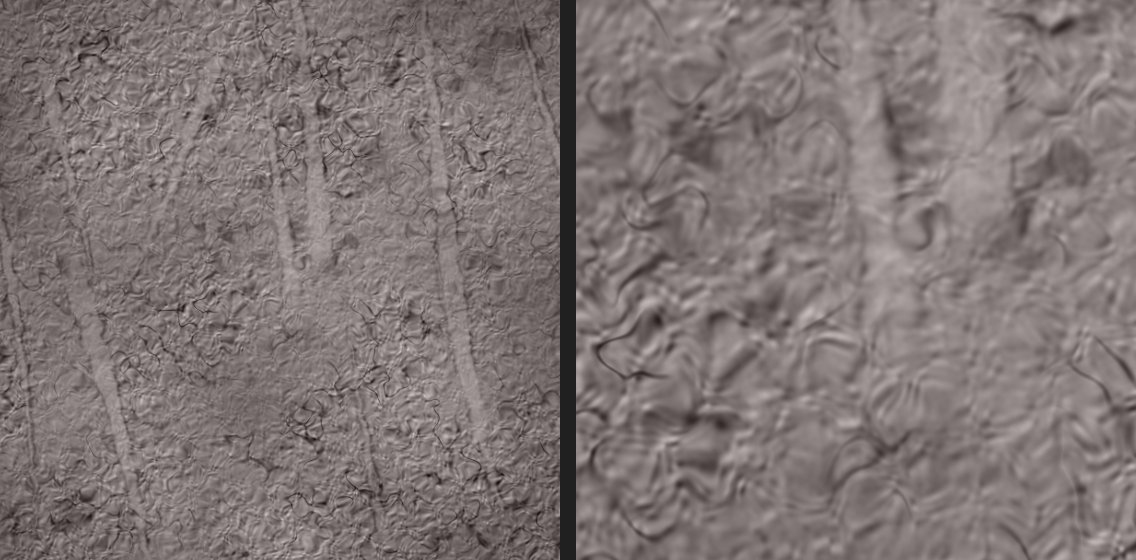
Left: the whole. Right: its middle third, enlarged.
Give the GLSL for this texture, as a three.js fragment shader.

```glsl
#define BASE_TONE 0.495
#define GRAIN_SCALE 85.0
#define RELIEF 0.45
#define CREASE_SCALE 46.0
#define CREASE_DEPTH 0.16
#define CLOUD_DEPTH 0.22
#define BLADE_COUNT 10
#define BLADE_LIGHT 0.055
#define EDGE_DEPTH 0.14
#define EDGE_WIDTH 0.0036
#define WARM_TINT vec3(0.015, -0.027, -0.026)

varying vec2 vUv;

float hash(vec2 p) {
  vec3 q = fract(vec3(p.xyx) * 0.1031);
  q += dot(q, q.yzx + 33.33);
  return fract((q.x + q.y) * q.z);
}

float noise(vec2 p) {
  vec2 cell = floor(p);
  vec2 f = fract(p);
  f = f * f * (3.0 - 2.0 * f);
  float low = mix(hash(cell), hash(cell + vec2(1.0, 0.0)), f.x);
  float high = mix(hash(cell + vec2(0.0, 1.0)), hash(cell + 1.0), f.x);
  return mix(low, high, f.y);
}

vec2 rotate(vec2 p, float angle) {
  float c = cos(angle), s = sin(angle);
  return vec2(c * p.x - s * p.y, s * p.x + c * p.y);
}

float fbm(vec2 p) {
  float sum = 0.0, weight = 0.5;
  for (int i = 0; i < 4; i++) {
    sum += weight * noise(p);
    p = rotate(p, 0.7) * 2.1 + 17.3;
    weight *= 0.5;
  }
  return sum / 0.9375;
}

// Bends the grain into short curls
vec2 curl(vec2 p) {
  vec2 q = p * 48.0;
  return p + 0.014 * (vec2(noise(q + 5.0), noise(q + 71.0)) - 0.5);
}

float grainHeight(vec2 p) {
  float coarse = noise(rotate(p, 0.5) * GRAIN_SCALE);
  float fine = noise(rotate(p, 1.2) * GRAIN_SCALE * 2.2 + 40.0);
  return 0.6 * coarse + 0.4 * fine;
}

// One pressed leaf blade: x is its flat inside, y its ragged outline
vec2 blade(vec2 p, float id) {
  float lean = mix(-0.30, -0.06, hash(vec2(id, 3.0)));
  float leansRight = step(0.68, hash(vec2(id, 11.0)));
  lean = mix(lean, 0.12 - 1.3 * lean, leansRight);
  float halfLength = mix(0.2, 0.46, hash(vec2(id, 19.0))) * mix(1.0, 0.65, leansRight);
  float halfWidth = mix(0.010, 0.025, hash(vec2(id, 27.0)));
  float bend = 0.3 * (hash(vec2(id, 35.0)) - 0.5);
  float jitter = 0.8 * (hash(vec2(id, 43.0)) - 0.5);
  vec2 center = vec2((id + 0.5 + jitter) / float(BLADE_COUNT),
                     mix(0.2, 0.85, hash(vec2(id, 51.0))));

  vec2 q = p - center;
  float along = q.y / halfLength;
  float ragged = 0.009 * (noise(p * 38.0 + id) - 0.5) + 0.005 * (noise(p * 95.0) - 0.5);
  float across = q.x - lean * q.y - bend * q.y * q.y + ragged;
  across /= sqrt(1.0 + lean * lean);
  float taper = mix(1.0, 0.25, smoothstep(-1.0, 1.0, along * sign(jitter)));
  float dist = abs(across) - halfWidth * taper;

  float ends = 1.0 - smoothstep(0.75, 1.0, abs(along));
  float inside = 1.0 - smoothstep(-0.005, 0.003, dist);
  float band = dist / EDGE_WIDTH;
  float broken = smoothstep(0.2, 0.6, noise(p * 34.0 + id * 7.0));
  float side = mix(0.65, 1.0, step(0.0, across));
  return ends * vec2(inside, exp(-band * band) * broken * side);
}

void main() {
  vec2 p = vUv;
  vec2 curled = curl(p);

  // Blades overlap without adding up
  vec2 print = vec2(0.0);
  for (int i = 0; i < BLADE_COUNT; i++) {
    print = max(print, blade(p, float(i)));
  }

  // Rough and worn patches, lit from the upper left
  float cloud = fbm(p * 4.0 + 9.0);
  float rough = mix(0.65, 1.3, smoothstep(0.3, 0.7, fbm(p * 7.0 + 31.0)));
  rough *= 1.0 - 0.45 * print.x;
  vec2 lightStep = vec2(-0.0022, 0.0034);
  float relief = grainHeight(curled) - grainHeight(curled + lightStep);

  // Dark curled creases and scattered stains
  float ridge = abs(noise(rotate(curled, 0.9) * CREASE_SCALE) - 0.5);
  float crease = 1.0 - smoothstep(0.0, 0.13, ridge);
  crease *= smoothstep(0.4, 0.75, noise(p * 27.0 + 13.0));
  float stain = smoothstep(0.76, 0.98, noise(curled * 15.0 + 57.0));

  float tone = BASE_TONE + CLOUD_DEPTH * (cloud - 0.5);
  tone += rough * (RELIEF * relief - CREASE_DEPTH * crease);
  tone += 0.035 * (noise(rotate(p, 0.3) * 290.0) - 0.5);
  tone += BLADE_LIGHT * print.x - EDGE_DEPTH * print.y - 0.09 * stain;

  // Slight falloff at the border
  vec2 border = abs(p - 0.5) * 2.0;
  tone -= 0.05 * smoothstep(0.75, 1.3, length(border));

  gl_FragColor = vec4(clamp(tone + WARM_TINT, 0.0, 1.0), 1.0);
}
```
